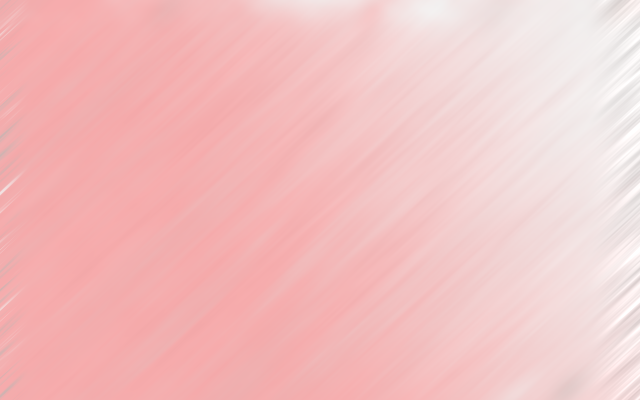
A Shadertoy shader for this background:

```glsl
const vec3 ROSE = vec3(0.968, 0.674, 0.677);
const vec3 PEARL = vec3(0.950, 0.942, 0.940);
const vec3 ASH = vec3(0.76, 0.71, 0.70);
const float STREAK_ANGLE = 0.74;

float hash(vec2 cell) {
    vec3 q = fract(cell.xyx * vec3(0.1031, 0.1030, 0.0973));
    q += dot(q, q.yzx + 33.33);
    return fract((q.x + q.y) * q.z);
}

// Smooth value noise in -1..1
float noise(vec2 p) {
    vec2 cell = floor(p);
    vec2 f = fract(p);
    f = f * f * (3.0 - 2.0 * f);
    float low = mix(hash(cell), hash(cell + vec2(1.0, 0.0)), f.x);
    float high = mix(hash(cell + vec2(0.0, 1.0)), hash(cell + 1.0), f.x);
    return 2.0 * mix(low, high, f.y) - 1.0;
}

// Layers of noise stretched along the first axis
float streaks(vec2 p, vec2 frequency) {
    float sum = 0.0;
    float weight = 0.5;
    for (int i = 0; i < 4; i++) {
        sum += weight * noise(p * frequency + 17.3 * float(i));
        frequency *= vec2(1.35, 1.7);
        weight *= 0.78;
    }
    return sum;
}

vec2 rotate(vec2 p, float angle) {
    float c = cos(angle);
    float s = sin(angle);
    return vec2(c * p.x + s * p.y, c * p.y - s * p.x);
}

// Soft tilted ellipse
float glow(vec2 p, vec2 center, vec2 radius, float angle) {
    vec2 d = rotate(p - center, angle) / radius;
    return exp(-dot(d, d));
}

void mainImage(out vec4 fragColor, in vec2 fragCoord) {
    vec2 p = fragCoord / iResolution.y;
    float width = iResolution.x / iResolution.y;
    p.x *= 1.6 / width;
    vec2 along = rotate(p, STREAK_ANGLE);

    // Streaks dissolve into soft smears near the top and bottom
    float sharp = smoothstep(1.0, 0.90, p.y) * smoothstep(-0.05, 0.06, p.y);
    float broad = streaks(along + 4.0, vec2(1.8, 13.0));
    float fine = streaks(along + 9.0, vec2(3.5, 34.0)) * mix(0.25, 1.0, sharp);
    float cloud = streaks(p + 2.0, vec2(10.0, 8.0));

    // Rose to pearl, across the slanted front
    float front = p.x + 0.5 * p.y + 0.055 * broad + 0.075 * fine;
    float pale = smoothstep(0.65, 2.05, front);

    // Pale smears along the upper and lower borders
    float topBand = smoothstep(0.90, 1.0, p.y);
    float smear = 0.48 * glow(p, vec2(0.76, 1.01), vec2(0.15, 0.055), 0.0);
    smear += 0.12 * glow(p, vec2(0.30, 1.0), vec2(0.10, 0.06), 0.5);
    smear += 0.28 * glow(p, vec2(1.08, 0.98), vec2(0.11, 0.05), 0.3);
    smear += 0.20 * glow(p, vec2(1.28, 0.01), vec2(0.09, 0.04), 0.5);
    smear -= 0.25 * glow(p, vec2(0.93, 0.97), vec2(0.05, 0.03), 0.9);
    pale = clamp(pale + smear + 0.12 * topBand * cloud, 0.0, 1.0);
    vec3 color = mix(ROSE, PEARL, pale);

    // Greyish bands and faint light grain
    float grey = 0.06 + 0.10 * broad + 0.13 * fine + 0.04 * cloud;
    grey *= mix(1.0, 0.4, pale);
    grey += 0.20 * glow(p, vec2(0.42, 0.98), vec2(0.06, 0.03), 0.8);
    grey += 0.20 * glow(p, vec2(1.25, 0.97), vec2(0.07, 0.035), 0.8);
    grey += 0.60 * glow(p, vec2(1.56, 0.985), vec2(0.07, 0.035), 0.7);
    grey += 0.40 * glow(p, vec2(1.42, 0.025), vec2(0.06, 0.03), 0.75);
    color = mix(color, ASH + 0.06 * pale, clamp(grey, 0.0, 0.6));
    color += 0.016 * fine + 0.006 * cloud;

    // Crisp hairlines at the left and right borders
    float hair = streaks(along + 21.0, vec2(3.5, 60.0));
    float leftEdge = smoothstep(0.08, 0.0, p.x);
    float rightEdge = smoothstep(1.46, 1.6, p.x);
    color = mix(color, PEARL, 0.8 * leftEdge * smoothstep(0.15, 0.9, hair));
    color = mix(color, ASH, 0.8 * leftEdge * smoothstep(0.15, 0.9, -hair));
    color += rightEdge * (0.015 + 0.17 * hair);

    fragColor = vec4(clamp(color, 0.0, 1.0), 1.0);
}
```
